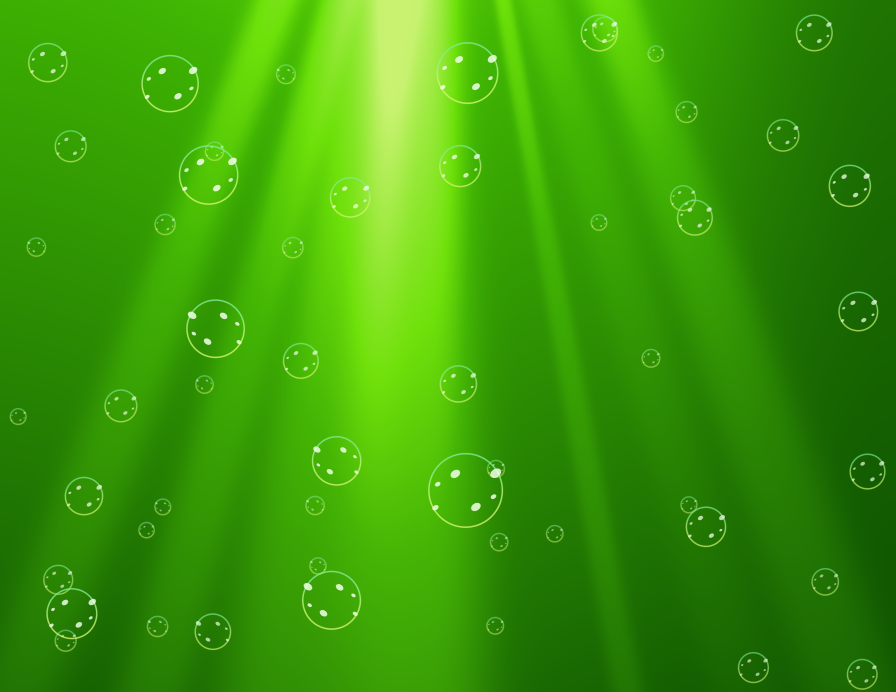
Give the GLSL for this background, as a Shadertoy shader.

```glsl
const vec3 DEEP = vec3(0.06, 0.335, 0.005);
const vec3 LEAF = vec3(0.25, 0.71, 0.01);
const vec3 LIME = vec3(0.41, 0.88, 0.03);
const vec3 PALE = vec3(0.74, 0.95, 0.42);
const vec3 RIM_TOP = vec3(0.50, 0.92, 0.58);
const vec3 RIM_LOW = vec3(0.82, 0.96, 0.45);
const vec3 GLINT = vec3(0.95, 1.0, 0.92);

const float FLOOR_LIGHT = 0.05;
const float SURFACE_LIGHT = 0.55;
const float HALO_LIGHT = 0.11;     // broad glow around the main beam
const float HALO_X = 0.54;
const float HALO_WIDTH = 0.36;
const float SHADE_LIGHT = 0.36;    // darkening towards the right side
const float RAY_SPREAD = 0.9;      // widening from surface to floor
const float RAY_FLOOR = 0.68;      // strength left at the floor
const float RIM_WIDTH = 0.0011;
const vec2 LARGE_CELL = vec2(0.1847, 0.2);
const vec2 SMALL_CELL = vec2(0.1293, 0.125);

// Each ray: x at the surface, sideways drift, half width, strength
const int RAY_COUNT = 7;
const vec4 RAYS[RAY_COUNT] = vec4[RAY_COUNT](
    vec4(0.400, -0.375, 0.034, 0.20),
    vec4(0.490, -0.270, 0.028, 0.21),
    vec4(0.548, -0.135, 0.054, 0.31),
    vec4(0.600,  0.000, 0.058, 0.45),
    vec4(0.727,  0.180, 0.013, 0.17),
    vec4(0.780,  0.300, 0.030, 0.09),
    vec4(0.885,  0.345, 0.042, 0.20));

vec2 hash2(vec2 p) {
    vec2 k = vec2(dot(p, vec2(127.1, 311.7)), dot(p, vec2(269.5, 183.3)));
    return fract(sin(k) * 4375.85);
}

float rayLight(vec2 p) {
    float depth = 1.0 - p.y;
    float sum = 0.0;
    for (int i = 0; i < RAY_COUNT; i++) {
        vec4 ray = RAYS[i];
        float q = abs(p.x - ray.x - ray.y * depth);
        q /= ray.z * (1.0 + RAY_SPREAD * depth);
        sum += ray.w * exp(-q * q * q);
    }
    return sum * mix(1.0, RAY_FLOOR, depth);
}

vec3 waterColor(vec2 p) {
    float rays = rayLight(p);
    float halo = (p.x - HALO_X) / HALO_WIDTH;
    float light = mix(FLOOR_LIGHT, SURFACE_LIGHT, p.y) + rays;
    light += HALO_LIGHT * exp(-halo * halo);
    light -= SHADE_LIGHT * mix(0.2, 1.0, p.y) * smoothstep(0.85, 1.30, p.x);
    vec3 color = mix(DEEP, LEAF, clamp(light / 0.6, -0.2, 1.0));
    color = mix(color, LIME, clamp((light - 0.6) / 0.2, 0.0, 1.0));
    color = mix(color, PALE, clamp((light - 0.8) / 0.38, 0.0, 1.0));
    return color + rays * vec3(0.07, 0.0, 0.03);
}

// Soft oval spot tilted along the upper right diagonal
float spot(vec2 q, float size, float blur) {
    q = mat2(0.85, -0.53, 0.53, 0.85) * q;
    return 1.0 - smoothstep(size - blur, size + blur, length(q * vec2(1.0, 1.4)));
}

// Thin ring with three pairs of opposed glints
vec3 addBubble(vec3 color, vec2 d, float radius, float px) {
    float edge = abs(length(d) - radius);
    float ring = 1.0 - smoothstep(0.0, RIM_WIDTH + 0.7 * px, edge);
    vec2 q = d / radius;
    vec3 rim = mix(RIM_LOW, RIM_TOP, smoothstep(-0.6, 0.9, q.y));
    float strength = mix(0.5, 0.85, smoothstep(0.01, 0.04, radius));
    color = mix(color, rim, strength * ring);

    float blur = 0.8 * px / radius;
    float shine = 0.0;
    for (int i = 0; i < 2; i++) {
        float front = 1.0 - float(i);
        shine = max(shine, spot(q - vec2(0.82, 0.47), 0.09 + 0.07 * front, blur));
        shine = max(shine, spot(q - vec2(-0.28, 0.45), 0.14, blur));
        shine = max(shine, spot(q - vec2(-0.76, 0.17), 0.08, blur));
        q = -q;
    }
    return mix(color, GLINT, strength * shine);
}

// One jittered bubble per chosen cell, kept inside its cell
vec3 addBubbles(vec3 color, vec2 p, vec2 cell, vec2 radii, float share, float seed) {
    vec2 id = floor(p / cell);
    vec2 pick = hash2(id + seed);
    if (pick.x > share) return color;
    float radius = mix(radii.x, radii.y, pick.y * pick.y);
    vec2 jitter = hash2(id + seed + 17.3) - 0.5;
    vec2 d = p - (id + 0.5) * cell - jitter * (cell - 2.3 * radius);
    if (id.x * cell.x < 0.5 && pick.x < 0.5 * share) d.x = -d.x;
    return addBubble(color, d, radius, 1.0 / iResolution.y);
}

void mainImage(out vec4 fragColor, in vec2 fragCoord) {
    vec2 p = fragCoord / iResolution.y;
    vec3 color = waterColor(p);
    color = addBubbles(color, p, SMALL_CELL, vec2(0.011, 0.023), 0.36, 3.0);
    color = addBubbles(color, p, LARGE_CELL, vec2(0.025, 0.054), 0.60, 8.0);
    fragColor = vec4(clamp(color, 0.0, 1.0), 1.0);
}
```
